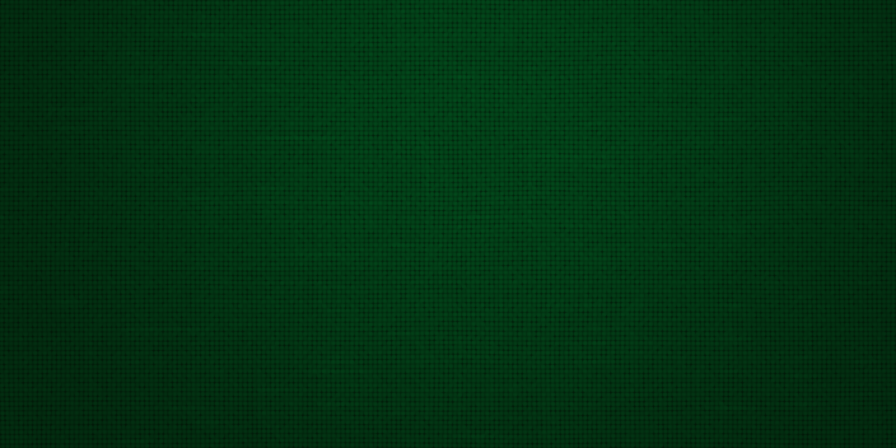
This texture is drawn by a WebGL 2 fragment shader. Its source:

```glsl
#version 300 es
precision highp float;
// Dark green plain-weave cloth: about 192 by 96 threads passing over and under.
// Rows and columns of strands are parted by fine seams with uneven pinholes,
// threads vary in tone, and a soft off-centre light falls away to the edges.
uniform vec2 u_resolution;
out vec4 fragColor;

float hash(vec2 p) {
    vec3 q = fract(vec3(p.xyx) * 0.1031);
    q += dot(q, q.yzx + 33.33);
    return fract((q.x + q.y) * q.z);
}

float noise(vec2 p) {
    vec2 i = floor(p), f = fract(p);
    f = f * f * (3.0 - 2.0 * f);
    return mix(mix(hash(i), hash(i + vec2(1, 0)), f.x),
               mix(hash(i + vec2(0, 1)), hash(i + vec2(1, 1)), f.x), f.y);
}

// Relative brightness of the cloth; p.y runs from 0 to 1 over the height
float weave(vec2 p) {
    vec2 waver = vec2(noise(p * vec2(9.0, 5.0)), noise(p * vec2(5.0, 9.0) + 40.0));
    vec2 t = p * 96.0 + 0.3 * (waver - 0.5);
    vec2 cell = floor(t);
    vec2 f = fract(t) - 0.5;

    // Alternate which thread lies on top, and shade it as a rounded strand
    bool warpOnTop = mod(cell.x + cell.y, 2.0) < 0.5;
    float across = warpOnTop ? f.x : f.y;
    float along = warpOnTop ? f.y : f.x;
    float strand = sqrt(max(cos(3.14159 * across), 0.0));
    float crown = 0.6 + 0.4 * cos(3.14159 * along);
    float shade = mix(0.9, 1.07, strand * crown);
    shade *= warpOnTop ? 0.985 : 1.015;

    // Seams between neighbouring columns and rows
    vec2 seam = cos(6.28318 * f);
    shade *= 1.0 + 0.04 * seam.x + 0.035 * seam.y;

    // Tone of each thread drifts along its length, and each float differs a little
    float warpTone = hash(vec2(cell.x, 7.0)) + noise(vec2(cell.x * 3.0, t.y * 0.12));
    float weftTone = hash(vec2(11.0, cell.y)) + noise(vec2(t.x * 0.09, cell.y * 3.0 + 90.0));
    shade *= 1.0 + 0.025 * (warpTone - 1.0) + 0.03 * (weftTone - 1.0);
    shade *= 1.0 + 0.05 * (hash(cell + 200.0) - 0.5);

    // Occasional slubs along the weft
    float slub = noise(vec2(t.x * 0.07, cell.y * 5.0 + 300.0));
    shade *= 1.0 + 0.07 * smoothstep(0.88, 1.0, slub);

    // Uneven pinholes where four threads meet
    float gap = hash(floor(t + 0.5) + 500.0);
    return shade * (1.0 - 0.36 * gap * smoothstep(0.35, 0.66, length(f)));
}

void main() {
    // Average nine samples inside the pixel to smooth the fine threads
    float cloth = 0.0;
    for (int i = 0; i < 9; i++) {
        vec2 offset = (vec2(i % 3, i / 3) - 1.0) / 3.0;
        cloth += weave((gl_FragCoord.xy + offset) / u_resolution.y) / 9.0;
    }

    // Light centred above and right of the middle
    vec2 uv = gl_FragCoord.xy / u_resolution;
    float distanceToLight = length((uv - vec2(0.54, 0.72)) * vec2(1.7, 1.0));
    float light = mix(0.239, 0.15, smoothstep(0.05, 1.1, distanceToLight));

    float green = light * cloth * 1.03;
    fragColor = vec4(0.008, green, green * 0.39 - 0.006, 1.0);
}
```
